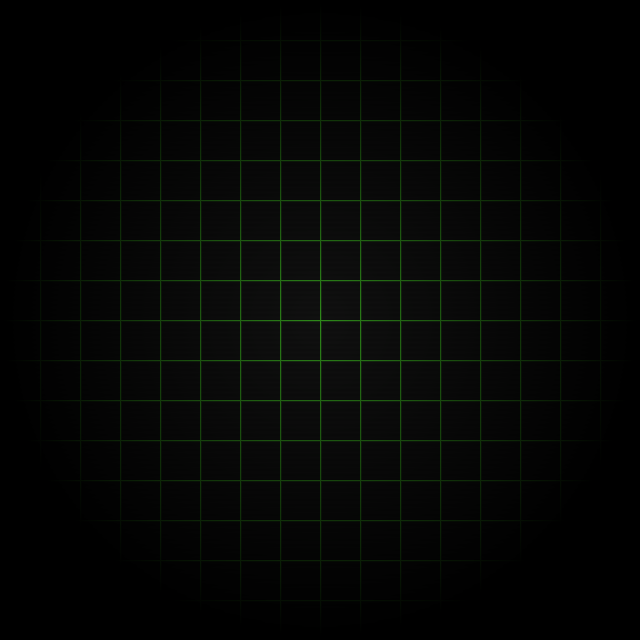
A WebGL 2 fragment shader for this background:

```glsl
#version 300 es
precision highp float;

#define CELLS 16.0
#define LINE_WIDTH (1.0 / 512.0)
#define FADE_RADIUS 0.495
#define SCAN_ROWS 128.0
#define SCAN_DEPTH 0.14
#define GLOW_COLOR vec3(0.066, 0.067, 0.066)
#define LINE_COLOR vec3(0.18, 0.54, 0.10)

uniform vec2 u_resolution;
out vec4 fragColor;

// Antialiased coverage of lines starting at each cell edge
vec2 gridCoverage(vec2 p, vec2 pixel) {
    vec2 fromCenter = p - 0.5 * LINE_WIDTH;
    vec2 dist = abs(fract(fromCenter * CELLS + 0.5) - 0.5) / CELLS;
    vec2 overlap = 0.5 * (LINE_WIDTH + pixel) - dist;
    return clamp(overlap / pixel, vec2(0.0), min(vec2(1.0), LINE_WIDTH / pixel));
}

void main() {
    vec2 uv = gl_FragCoord.xy / u_resolution;
    vec2 pixel = 1.0 / u_resolution;

    // Radial fade from the center
    float fade = max(0.0, 1.0 - length(uv - 0.5) / FADE_RADIUS);

    // Soft horizontal scanlines over the dark glow
    float scan = 0.5 + 0.5 * cos(6.28318 * uv.y * SCAN_ROWS);
    vec3 color = GLOW_COLOR * (1.0 - SCAN_DEPTH * scan);

    // Grid measured from the upper left
    vec2 coverage = gridCoverage(vec2(uv.x, 1.0 - uv.y), pixel);
    color = mix(color, LINE_COLOR, max(coverage.x, coverage.y));

    fragColor = vec4(color * fade, 1.0);
}
```
